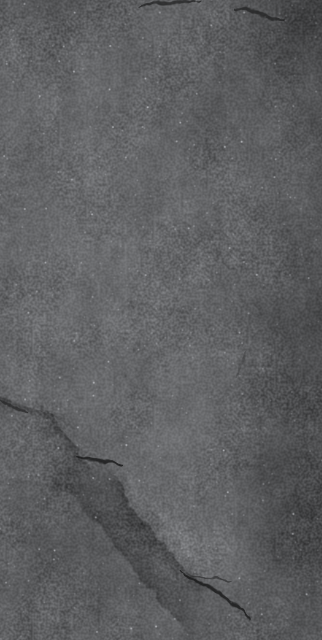
Reproduce this texture procedurally as a WebGL 1 fragment shader.

```glsl
precision highp float;
// Dark slate slab: cloudy grey tone, fine mineral grain and pale specks,
// with a worn diagonal groove shaded along its broken ledges.
// Tone is a sum of gradient noise layers; ledges are warped segments.
uniform vec2 u_resolution;

const vec3 SLATE_TINT = vec3(0.990, 1.000, 1.022);
const float BASE_TONE = 0.388;

vec2 hash2(vec2 cell) {
  vec3 h = fract(cell.xyx * vec3(0.1031, 0.1030, 0.0973));
  h += dot(h, h.yzx + 33.33);
  return fract((h.xx + h.yz) * h.zy);
}

float cornerSlope(vec2 cell, vec2 offset) {
  float angle = 6.2832 * hash2(cell).x;
  return dot(vec2(cos(angle), sin(angle)), offset);
}

float gradientNoise(vec2 p) {
  vec2 i = floor(p), f = fract(p);
  vec2 u = f * f * f * (f * (f * 6.0 - 15.0) + 10.0);
  vec2 e = vec2(1.0, 0.0);
  float low = mix(cornerSlope(i, f), cornerSlope(i + e, f - e), u.x);
  float high = mix(cornerSlope(i + e.yx, f - e.yx), cornerSlope(i + 1.0, f - 1.0), u.x);
  return mix(low, high, u.y);
}

float fbm(vec2 p) {
  float sum = 0.0, weight = 1.0;
  for (int i = 0; i < 4; i++) {
    sum += weight * gradientNoise(p);
    p = mat2(1.6, 1.2, -1.2, 1.6) * p + 17.3;
    weight *= 0.5;
  }
  return sum;
}

float blob(vec2 p, vec2 center, vec2 radius) {
  vec2 d = (p - center) / radius;
  return exp(-dot(d, d));
}

// Shadow that starts sharply at segment ab and fades to the right of it.
float ledge(vec2 p, vec2 a, vec2 b, float fade) {
  vec2 ab = b - a, ap = p - a;
  float dist = length(ap - ab * clamp(dot(ap, ab) / dot(ab, ab), 0.0, 1.0));
  float side = (ab.y * ap.x - ab.x * ap.y) / length(ab);
  return exp(-dist / fade) * smoothstep(-0.003, 0.002, side);
}

// Thin dark fissure, tapering towards both ends.
float crack(vec2 p, vec2 a, vec2 b, float width) {
  vec2 ab = b - a, ap = p - a;
  float h = clamp(dot(ap, ab) / dot(ab, ab), 0.0, 1.0);
  float w = width * (0.25 + 3.0 * h * (1.0 - h));
  return 1.0 - smoothstep(0.3 * w, w + 0.001, length(ap - ab * h));
}

// Scattered pale mineral flecks, one chance per grid cell.
float specks(vec2 p, float cells, float density, float radius, float blur) {
  vec2 cell = floor(p * cells);
  vec2 spot = 0.2 + 0.6 * hash2(cell + 5.0);
  vec2 pick = hash2(cell + 91.0);
  float d = length(fract(p * cells) - spot) / cells;
  float disc = 1.0 - smoothstep(radius - blur, radius + blur, d);
  return disc * step(pick.x, density) * (0.3 + 0.7 * pick.y);
}

float cloudTone(vec2 p) {
  float tone = 0.050 * fbm(p * 5.0 + 3.0) + 0.035 * fbm(p * 17.0 + 40.0);
  tone += 0.022 * fbm(p * vec2(34.0, 5.0));
  tone -= 0.055 * smoothstep(0.30, 0.52, p.x);
  tone -= 0.075 * blob(p, vec2(0.50, 1.00), vec2(0.13, 0.10));
  tone -= 0.045 * blob(p, vec2(0.00, 1.00), vec2(0.22, 0.10));
  tone -= 0.050 * blob(p, vec2(0.47, 0.22), vec2(0.10, 0.16));
  tone -= 0.035 * blob(p, vec2(0.05, 0.08), vec2(0.14, 0.15));
  tone += 0.030 * blob(p, vec2(0.14, 0.60), vec2(0.18, 0.22));
  return tone + 0.030 * blob(p, vec2(0.33, 0.14), vec2(0.08, 0.08));
}

float grooveShade(vec2 p) {
  float upper = ledge(p, vec2(-0.02, 0.385), vec2(0.08, 0.350), 0.012);
  upper = max(upper, ledge(p, vec2(0.08, 0.350), vec2(0.13, 0.285), 0.014));
  upper = max(upper, ledge(p, vec2(0.19, 0.240), vec2(0.245, 0.155), 0.022));
  upper = max(upper, ledge(p, vec2(0.245, 0.155), vec2(0.31, 0.095), 0.018));
  float lower = blob(p, vec2(0.10, 0.245), vec2(0.025, 0.012));
  lower = max(lower, ledge(p, vec2(0.275, 0.030), vec2(0.105, 0.240), 0.026));
  return 0.13 * upper + 0.09 * lower;
}

float fissures(vec2 p) {
  float mark = crack(p, vec2(0.125, 0.287), vec2(0.190, 0.275), 0.0035);
  mark = max(mark, 0.7 * crack(p, vec2(0.00, 0.372), vec2(0.045, 0.354), 0.003));
  mark = max(mark, crack(p, vec2(0.285, 0.108), vec2(0.395, 0.033), 0.0035));
  mark = max(mark, 0.6 * crack(p, vec2(0.30, 0.102), vec2(0.36, 0.092), 0.002));
  mark = max(mark, 0.8 * crack(p, vec2(0.22, 0.990), vec2(0.315, 0.998), 0.004));
  mark = max(mark, 0.8 * crack(p, vec2(0.37, 0.985), vec2(0.44, 0.973), 0.004));
  return max(mark, 0.25 * crack(p, vec2(0.37, 0.41), vec2(0.385, 0.45), 0.003));
}

void main() {
  vec2 p = gl_FragCoord.xy / u_resolution.y;
  float pixel = 1.0 / u_resolution.y;
  vec2 warped = p + 0.010 * vec2(fbm(p * 22.0), fbm(p * 22.0 + 70.0));

  float tone = BASE_TONE + cloudTone(p) - grooveShade(warped);
  tone += 0.035 * ledge(warped, vec2(0.32, 0.10), vec2(0.20, 0.25), 0.018);

  // Grain is stronger in weathered patches.
  float patches = 0.75 + 0.5 * smoothstep(-0.3, 0.4, fbm(p * 9.0 + 120.0));
  tone += patches * (0.045 * fbm(p * 75.0) + 0.095 * gradientNoise(p * 237.0));

  // Faint vertical seam broken into dark dabs.
  float seam = blob(warped, vec2(0.205, 0.51), vec2(0.012, 0.16));
  tone -= 0.07 * seam * smoothstep(0.1, 0.5, fbm(p * 45.0 + 9.0));

  tone = mix(tone, 0.11, 0.85 * fissures(warped));
  tone += 0.32 * specks(p, 38.0, 0.17, 0.0013, pixel);
  tone += 0.14 * specks(p + 3.7, 85.0, 0.16, 0.0011, pixel);
  gl_FragColor = vec4(clamp(tone * SLATE_TINT, 0.0, 1.0), 1.0);
}
```
